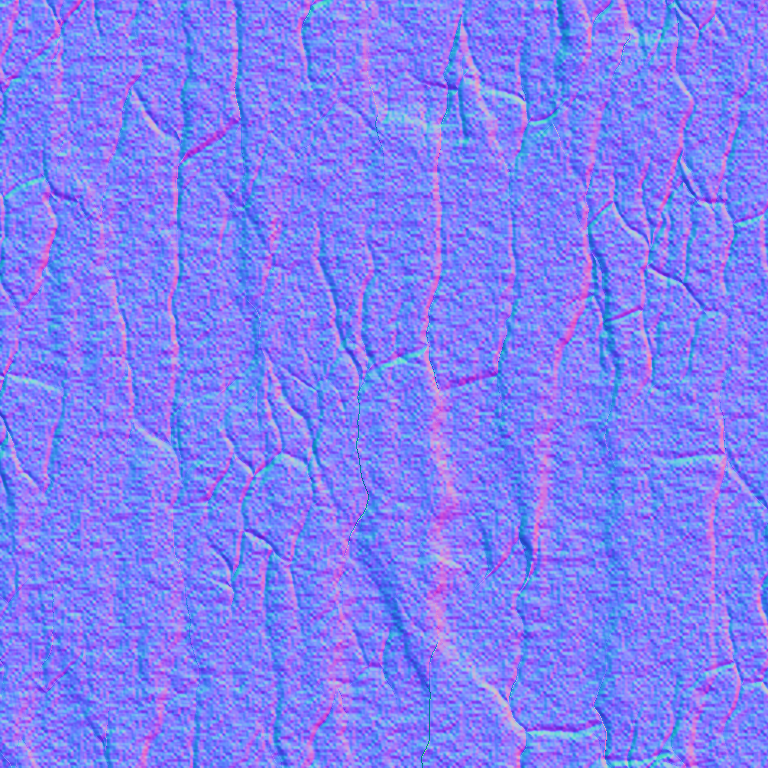
This texture map is drawn by a WebGL 2 fragment shader. Its source:

```glsl
#version 300 es
precision highp float;

// Tangent-space normal map of rough tree bark: tall plates parted by cracks.
// Stretched cellular noise gives stepped plates and grooves, value noise adds
// grain, and the slope of the summed height is encoded as colour.

uniform vec2 u_resolution;
out vec4 fragColor;

const float SLOPE_STEP = 0.0013;

vec2 hash2(vec2 p) {
    vec3 q = fract(vec3(p.xyx) * vec3(0.1031, 0.1030, 0.0973));
    q += dot(q, q.yzx + 33.33);
    return fract((q.xx + q.yz) * q.zy);
}

float valueNoise(vec2 p) {
    vec2 cell = floor(p);
    vec2 f = fract(p);
    f = f * f * (3.0 - 2.0 * f);
    float low = mix(hash2(cell).x, hash2(cell + vec2(1, 0)).x, f.x);
    float high = mix(hash2(cell + vec2(0, 1)).x, hash2(cell + vec2(1, 1)).x, f.x);
    return mix(low, high, f.y);
}

// Centre of a plate, jittered inside its grid cell
vec2 plateCentre(vec2 cell, float seed) {
    return cell + 0.08 + 0.84 * hash2(cell + seed);
}

float plateLevel(vec2 cell, float seed) {
    return hash2(cell + seed + 71.0).y - 0.5;
}

// Returns x: plate level blended over its borders, y: groove profile.
// Border distances are measured in canvas units, so all cracks stay thin.
vec2 plates(vec2 p, vec2 density, float width, float seed) {
    vec2 q = p * density;
    vec2 home = floor(q);
    vec2 nearCell = home;
    vec2 toNear = vec2(0.0);
    float best = 1e5;
    for (int j = -1; j <= 1; j++) {
        for (int i = -1; i <= 1; i++) {
            vec2 cell = home + vec2(i, j);
            vec2 offset = plateCentre(cell, seed) - q;
            float d = dot(offset, offset);
            if (d < best) {
                best = d;
                nearCell = cell;
                toNear = offset;
            }
        }
    }
    float level = plateLevel(nearCell, seed);
    float weight = 1.0;
    float border = 1e5;
    for (int j = -1; j <= 1; j++) {
        for (int i = -1; i <= 1; i++) {
            if (i == 0 && j == 0) continue;
            vec2 cell = nearCell + vec2(i, j);
            vec2 offset = plateCentre(cell, seed) - q;
            vec2 across = offset - toNear;
            float d = dot(0.5 * (offset + toNear), across) / length(across * density);
            float w = exp(-max(d, 0.0) / width);
            level += plateLevel(cell, seed) * w;
            weight += w;
            border = min(border, d);
        }
    }
    float groove = exp(-border * border / (width * width));
    return vec2(level / weight, groove);
}

// Layered sines and noise that make the cracks wander
vec2 wander(vec2 p) {
    float sway = 0.006 * sin(17.0 * p.y + 9.0 * p.x) + 0.003 * sin(43.0 * p.y - 21.0 * p.x);
    float kinkX = 0.016 * valueNoise(p * vec2(19.0, 23.0)) + 0.006 * valueNoise(p * 62.0);
    float kinkY = 0.022 * valueNoise(p * vec2(24.0, 15.0) + 40.0);
    return p + vec2(sway + kinkX, kinkY);
}

float grain(vec2 p) {
    float streaks = 0.0042 * valueNoise(p * vec2(46.0, 9.0) + 5.0);
    float wrinkles = 0.0023 * valueNoise(p * vec2(38.0, 84.0) + 13.0);
    float pits = 0.0023 * valueNoise(p * 112.0 + 29.0);
    float dust = 0.0020 * valueNoise(p * 237.0 + 57.0);
    return streaks + wrinkles + pits + dust;
}

float barkHeight(vec2 p) {
    vec2 w = wander(p);
    vec2 large = plates(w, vec2(11.5, 2.3), 0.0048, 3.0);
    vec2 small = plates(w + 0.37, vec2(18.0, 8.0), 0.0040, 19.0);
    float openness = smoothstep(0.15, 0.8, valueNoise(p * vec2(10.0, 5.0) + 7.0));
    float flaking = smoothstep(0.4, 0.85, valueNoise(p * vec2(6.0, 7.0) + 31.0));
    float height = 0.013 * large.x - 0.0042 * openness * large.y;
    height += flaking * (0.010 * small.x - 0.0035 * small.y);
    return height + grain(p);
}

vec3 surfaceNormal(vec2 p) {
    float h = barkHeight(p);
    float dx = barkHeight(p + vec2(SLOPE_STEP, 0.0)) - h;
    float dy = barkHeight(p + vec2(0.0, SLOPE_STEP)) - h;
    return normalize(vec3(-dx, -dy, SLOPE_STEP));
}

void main() {
    vec2 p = gl_FragCoord.xy / u_resolution;
    fragColor = vec4(0.5 + 0.5 * surfaceNormal(p), 1.0);
}
```
